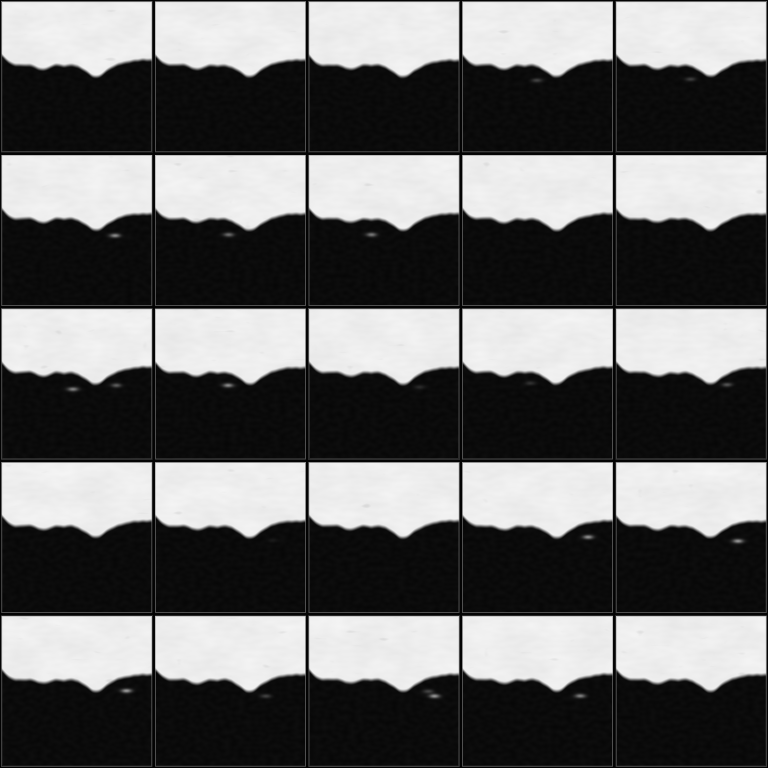
This pattern is drawn by a Shadertoy shader. Its source:

```glsl
// Five by five framed tiles, each with a pale sky above a soft, ragged black ridge.
#define REPEATS 5.0
#define PAPER 0.932
#define INK 0.040
#define GAP 0.009
#define RULE_WIDTH 0.005
#define RULE_ON_INK 0.40
#define RULE_ON_PAPER 0.68
#define EDGE_BLUR 0.017
#define ROUGHNESS 0.009
#define PAPER_MOTTLE 0.030
#define INK_GRAIN 0.022
#define FLECK_STRENGTH 0.55

float hash(vec2 p, float seed) {
    uvec2 q = uvec2(ivec2(p)) * uvec2(1597u, 3812u) + uint(seed) * 7919u;
    uint n = (q.x ^ (q.y * 2657u)) * 26699u;
    n = (n ^ (n >> 15u)) * 73471u;
    n = (n ^ (n >> 13u)) * 90533u;
    return float((n ^ (n >> 16u)) & 65535u) / 65535.0;
}

vec2 gradient(vec2 lattice, vec2 period, float seed) {
    float angle = 6.28319 * hash(mod(lattice, period), seed);
    return vec2(cos(angle), sin(angle));
}

// Gradient noise over the unit square, wrapping after a whole number of lattice steps
float wrapNoise(vec2 uv, vec2 period, float seed) {
    vec2 p = uv * period, i = floor(p), f = p - i;
    vec2 w = f * f * f * (f * (f * 6.0 - 15.0) + 10.0);
    vec2 e = vec2(1.0, 0.0);
    float a = dot(gradient(i, period, seed), f);
    float b = dot(gradient(i + e.xy, period, seed), f - e.xy);
    float c = dot(gradient(i + e.yx, period, seed), f - e.yx);
    float d = dot(gradient(i + e.xx, period, seed), f - e.xx);
    return mix(mix(a, b, w.x), mix(c, d, w.x), w.y);
}

float bump(float x, float center, float width) {
    float t = (x - center) / width;
    return exp(-t * t);
}

// Height of the ridge: peak at the left, small dip, deep notch, rise at the right
float ridgeHeight(float x) {
    float h = 0.576 + 0.070 * bump(x, 0.0, 0.050);
    h -= 0.024 * bump(x, 0.285, 0.055);
    h -= 0.076 * bump(x, 0.625, 0.085);
    h += 0.032 * smoothstep(0.70, 0.93, x);
    return h + ROUGHNESS * wrapNoise(vec2(x, 0.37), vec2(18.0, 1.0), 3.0);
}

// Faint pale flecks under the ridge, present in only some tiles
float flecks(vec2 p, vec2 tile) {
    float sum = 0.0;
    for (int k = 0; k < 4; k++) {
        float seed = 20.0 + 4.0 * float(k);
        float side = mod(float(k), 2.0);
        vec2 jitter = vec2(hash(tile, seed), hash(tile, seed + 1.0)) - 0.5;
        vec2 center = vec2(mix(0.45, 0.78, side), 0.485) + jitter * vec2(0.10, 0.04);
        float strength = smoothstep(0.68, 1.0, hash(tile, seed + 2.0));
        sum += strength * bump(p.x, center.x, 0.034) * bump(p.y, center.y, 0.014);
    }
    return min(sum, 1.0);
}

void mainImage(out vec4 fragColor, in vec2 fragCoord) {
    vec2 uv = fragCoord / iResolution.xy;
    vec2 tile = floor(uv * REPEATS), p = fract(uv * REPEATS);
    float pixel = REPEATS / min(iResolution.x, iResolution.y);

    // Surface wear: streaky mottling on the paper, fine grain in the ink
    float mottle = wrapNoise(uv, REPEATS * vec2(4.0, 7.0), 5.0)
                 + 0.6 * wrapNoise(uv, REPEATS * vec2(12.0, 30.0), 6.0);
    float grain = wrapNoise(uv, REPEATS * vec2(22.0, 32.0), 7.0);
    float smudge = smoothstep(0.42, 0.70, wrapNoise(uv, REPEATS * vec2(9.0, 22.0), 8.0));
    float paper = PAPER + PAPER_MOTTLE * mottle - 0.07 * smudge;
    float ink = INK + INK_GRAIN * grain + FLECK_STRENGTH * flecks(p, tile);

    // Ridge, with a slight shift of its outline in each tile
    float wobble = 0.007 * wrapNoise(uv, REPEATS * vec2(9.0, 3.0), 9.0);
    float blur = max(EDGE_BLUR, 0.7 * pixel);
    float sky = smoothstep(-blur, blur, p.y - ridgeHeight(p.x) - wobble);
    float shade = mix(ink, paper, sky);

    // Thin gray rule around each tile, then the black gap between tiles
    vec2 toEdge = 0.5 - abs(p - 0.5);
    float inset = min(toEdge.x, toEdge.y);
    float inRule = clamp((inset - GAP) / pixel + 0.5, 0.0, 1.0);
    float inTile = clamp((inset - GAP - RULE_WIDTH) / pixel + 0.5, 0.0, 1.0);
    shade = mix(mix(RULE_ON_INK, RULE_ON_PAPER, sky), shade, inTile);
    shade = mix(0.01, shade, inRule);

    fragColor = vec4(vec3(clamp(shade, 0.0, 1.0)), 1.0);
}
```
